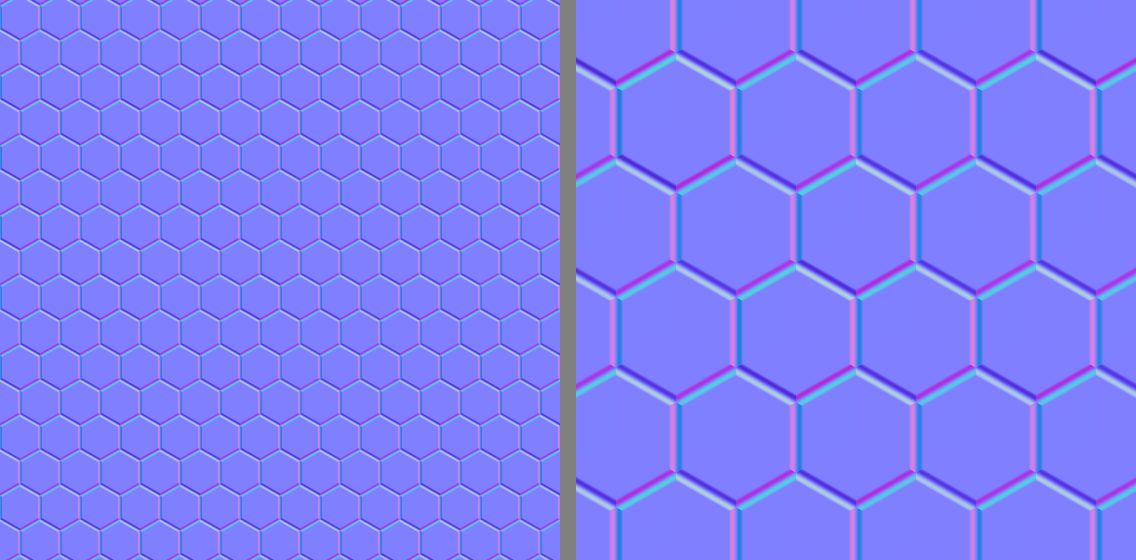
Left: the whole. Right: its middle third, enlarged.
This texture map is drawn by a WebGL 2 fragment shader. Its source:

```glsl
#version 300 es
precision highp float;
// Tangent-space normal map of raised hexagonal tiles, 14 across and 16 rows down.
// Each point finds its nearest tile centre on a staggered lattice, then the
// closest of the six sides tilts the normal outward within a narrow bevel.

uniform vec2 u_resolution;
out vec4 outColor;

const vec2  GRID = vec2(14.0, 16.0);    // whole repeats; an even row count tiles
const float ROW_OFFSET = 0.5;           // height of the lowest centres, in rows
const float BEVEL_WIDTH = 0.0042;       // per tile side, fraction of the canvas
const float BEVEL_TILT = 0.73;          // sine of the steepest slope
const float TILT_VARIATION = 0.08;      // change of slope from tile to tile
const int   SAMPLES = 4;                // antialiasing samples per axis
const float PI = 3.14159;

float hash(vec2 cell) {
  return fract(sin(dot(cell, vec2(12.9898, 78.233))) * 43758.5453);
}

// Surface normal at a canvas position in 0..1.
vec3 tileNormal(vec2 uv) {
  vec2 rowScale = vec2(1.0, GRID.x / GRID.y);   // lattice to tile-width units
  vec2 p = uv * GRID - vec2(0.0, ROW_OFFSET);

  // Nearest centre among the even rows and the half-shifted odd rows
  vec2 evenCell = vec2(round(p.x), 2.0 * round(p.y * 0.5));
  vec2 oddCell = vec2(floor(p.x) + 0.5, 2.0 * floor(p.y * 0.5) + 1.0);
  vec2 evenOffset = (p - evenCell) * rowScale;
  vec2 oddOffset = (p - oddCell) * rowScale;
  bool isEven = dot(evenOffset, evenOffset) < dot(oddOffset, oddOffset);
  vec2 local = isEven ? evenOffset : oddOffset;
  vec2 cell = mod(isEven ? evenCell : oddCell, GRID);

  // Distance to the closest side and its outward direction
  vec2 diagonal = vec2(0.5, rowScale.y);
  vec2 slantDir = normalize(diagonal);
  float sideDist = 0.5 - abs(local.x);
  float slantDist = 0.5 * length(diagonal) - dot(abs(local), slantDir);
  vec2 outward = sideDist < slantDist ? vec2(1.0, 0.0) : slantDir;
  outward *= vec2(local.x < 0.0 ? -1.0 : 1.0, local.y < 0.0 ? -1.0 : 1.0);
  float edgeDist = min(sideDist, slantDist) / GRID.x;

  // Rounded bevel: level at the groove centre and on the tile face
  float profile = sin(PI * clamp(edgeDist / BEVEL_WIDTH, 0.0, 1.0));
  float variation = 1.0 + TILT_VARIATION * (2.0 * hash(cell) - 1.0);
  vec2 tilt = outward * profile * BEVEL_TILT * variation;
  return vec3(tilt, sqrt(1.0 - dot(tilt, tilt)));
}

void main() {
  // Average a grid of samples inside the pixel
  vec3 normalSum = vec3(0.0);
  for (int y = 0; y < SAMPLES; y++) {
    for (int x = 0; x < SAMPLES; x++) {
      vec2 jitter = (vec2(x, y) + 0.5) / float(SAMPLES) - 0.5;
      normalSum += tileNormal((gl_FragCoord.xy + jitter) / u_resolution);
    }
  }
  vec3 normal = normalSum / float(SAMPLES * SAMPLES);

  // Pack the normal into colour
  outColor = vec4(normal * 0.5 + 0.5, 1.0);
}
```
